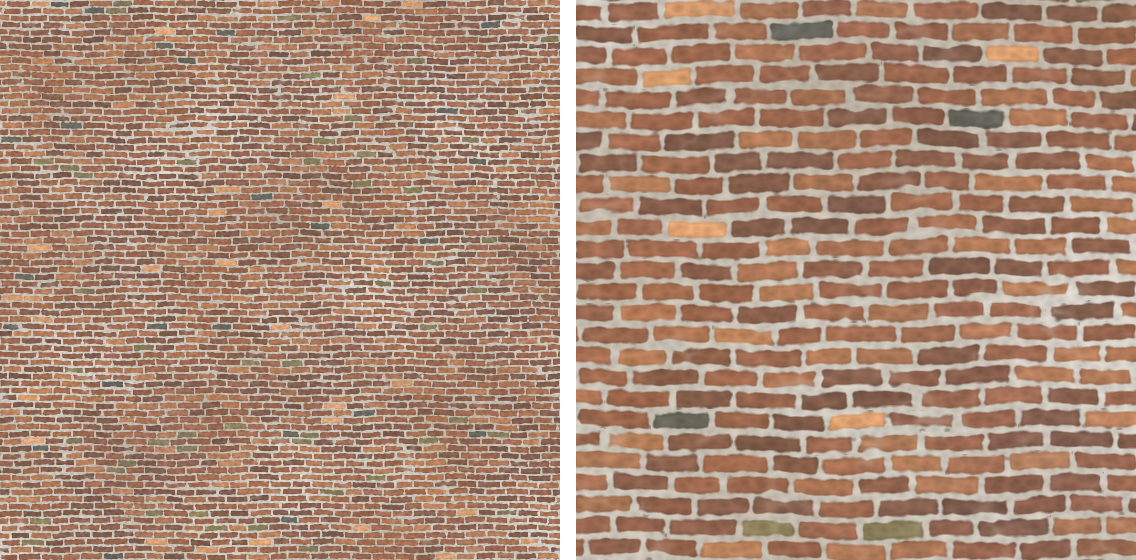
Left, the full canvas; right, a detail of the centre.
Reproduce this texture procedurally as a Shadertoy shader.

```glsl
// Weathered running-bond brick wall: 27 bricks by 78 courses in pale, uneven mortar.
const vec2 GRID = vec2(27.0, 78.0);
const float TAU = 6.2831853;

float hash(vec2 p) {
    vec3 q = fract(p.xyx * 0.1031);
    q += dot(q, q.yzx + 33.33);
    return fract((q.x + q.y) * q.z);
}

// Distance to the nearest scattered point, repeating after period cells.
float cellular(vec2 p, vec2 period) {
    vec2 cell = floor(p);
    float nearest = 2.0;
    for (int y = -1; y <= 1; y++)
    for (int x = -1; x <= 1; x++) {
        vec2 c = cell + vec2(x, y);
        vec2 id = mod(c, period);
        vec2 point = c + vec2(hash(id + 11.3), hash(id + 47.9));
        nearest = min(nearest, length(p - point));
    }
    return nearest;
}

// Broad, seamless drift from -1 to 1 across the canvas.
float drift(vec2 uv) {
    vec2 a = uv * TAU;
    return 0.4 * sin(a.y * 3.0 + 1.2 * sin(a.x + 0.7))
         + 0.35 * sin(a.x * 2.0 - a.y + 2.1)
         + 0.25 * sin(a.x * 5.0 + a.y * 4.0 + sin(a.y * 3.0));
}

// Each head joint is shifted a little along its course.
float headJoint(float column, float course) {
    return column + 0.24 * hash(vec2(mod(column, GRID.x), course) + 5.7);
}

float roundedBox(vec2 p, vec2 halfSize, float radius) {
    vec2 q = abs(p) - halfSize + radius;
    return length(max(q, 0.0)) + min(max(q.x, q.y), 0.0) - radius;
}

vec3 brickColor(vec2 id) {
    float tone = hash(id + 3.1);
    vec3 color = mix(vec3(0.49, 0.36, 0.31), vec3(0.60, 0.405, 0.325), smoothstep(0.05, 0.55, tone));
    color = mix(color, vec3(0.69, 0.49, 0.37), smoothstep(0.6, 1.0, tone));
    // Rare pale, slate and olive bricks.
    float odd = hash(id + 71.7);
    color = mix(color, vec3(0.84, 0.62, 0.46), step(0.987, odd));
    color = mix(color, vec3(0.40, 0.40, 0.38), step(odd, 0.014));
    color = mix(color, vec3(0.52, 0.48, 0.36), step(0.014, odd) * step(odd, 0.04));
    return color * (0.94 + 0.12 * hash(id + 19.4));
}

void mainImage(out vec4 fragColor, in vec2 fragCoord) {
    vec2 uv = fragCoord / iResolution.xy;
    float pixel = GRID.y / min(iResolution.x, iResolution.y);
    float weather = drift(uv);
    float stain = drift(uv.yx + 0.37);

    // Wear at three sizes: broad patches, chips and fine grain.
    float patches = cellular(uv * vec2(26.0, 39.0), vec2(26.0, 39.0));
    float chips = cellular(uv * vec2(78.0, 117.0), vec2(78.0, 117.0));
    float grain = cellular(uv * vec2(156.0, 195.0), vec2(156.0, 195.0));

    // Slightly wavy courses, alternate ones shifted by half a brick.
    float y = uv.y * GRID.y + 0.10 * sin(TAU * (3.0 * uv.x + 2.0 * uv.y))
            + 0.06 * sin(TAU * (11.0 * uv.x + 5.0 * uv.y));
    float course = mod(floor(y), GRID.y);
    float x = uv.x * GRID.x + 0.5 * mod(course, 2.0) + 0.22 * hash(vec2(course, 8.2));
    float column = floor(x);
    column -= step(x, headJoint(column, course));
    float left = headJoint(column, course);
    float right = headJoint(column + 1.0, course);
    vec2 id = vec2(mod(column, GRID.x), course);

    // Brick outline, measured in course heights, with crumbled edges.
    float aspect = GRID.y / GRID.x;
    vec2 local = vec2((x - 0.5 * (left + right)) * aspect, fract(y) - 0.5);
    local.y += 0.06 * (hash(id + 29.0) - 0.5);
    vec2 halfSize = vec2(0.5 * (right - left) * aspect - 0.14, 0.385);
    halfSize.y -= 0.05 * hash(id + 37.0);
    float edge = roundedBox(local, halfSize, 0.12);
    edge += 0.16 * (chips - 0.45) + 0.08 * (grain - 0.45);
    edge += 0.15 * smoothstep(0.6, 0.95, patches) + 0.025 * weather;
    float brick = smoothstep(0.6, -0.6, edge / max(pixel, 0.12));

    // Fired clay with mottling, soot and lime bloom.
    vec3 clay = brickColor(id);
    clay *= 0.86 + 0.18 * chips + 0.16 * grain;
    clay = mix(clay, clay * vec3(1.06, 1.03, 0.94), 0.5 + 0.5 * stain);
    clay *= 1.0 - 0.10 * smoothstep(-0.16, 0.0, edge);
    float bloom = smoothstep(0.5, 0.9, patches) * smoothstep(0.2, 0.7, chips);
    clay = mix(clay, vec3(0.74, 0.66, 0.60), bloom * (0.35 + 0.2 * weather));

    // Mortar shifts from sandy beige to chalky white.
    vec3 mortar = mix(vec3(0.74, 0.70, 0.64), vec3(0.85, 0.83, 0.80), 0.5 + 0.5 * weather);
    mortar *= 0.93 + 0.14 * grain;
    mortar *= 1.0 - 0.25 * smoothstep(0.22, 0.05, chips) * step(0.8, hash(id + 53.0));

    fragColor = vec4(mix(mortar, clay, brick), 1.0);
}
```
